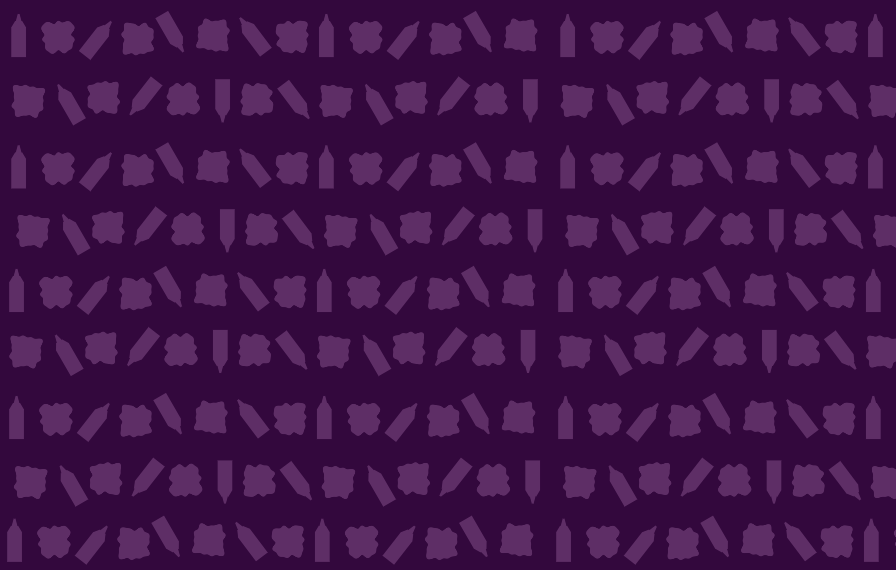
This pattern is drawn by a Shadertoy shader. Its source:

```glsl
const float SHEET_HEIGHT = 489.0;
const float PERIOD = 471.0;      // width of one run of 14 motifs
const float LAST_MOTIF = 431.0;  // offset of the last motif in a run
const float HALF_RUN = 264.0;    // the eight motifs recur after this
const vec3 GROUND = vec3(0.20, 0.03, 0.24);
const vec3 INK = vec3(0.37, 0.18, 0.40);

// Row anchors: start of the run, distance from the top
const vec2 ROWS[9] = vec2[9](
    vec2(16.0, 31.0), vec2(24.0, 86.0), vec2(16.0, 143.7),
    vec2(28.0, 197.5), vec2(14.2, 249.7), vec2(22.0, 301.0),
    vec2(14.2, 358.7), vec2(26.0, 413.0), vec2(12.5, 464.0));

// Motif centres; even entries are pencils, odd entries are splats
const vec2 MOTIFS[8] = vec2[8](
    vec2(0.0, 0.5), vec2(34.0, -0.5), vec2(68.0, -2.0), vec2(102.0, -2.5),
    vec2(132.0, 2.5), vec2(167.0, 0.5), vec2(201.0, 1.0), vec2(235.0, -0.5));

// Clockwise tilt of each pencil, in degrees
const float TILTS[4] = float[4](0.0, 38.0, 150.0, -37.0);

float hash(float n) {
    return fract(sin(n * 12.9898) * 43758.547);
}

vec2 turn(vec2 p, float angle) {
    float c = cos(angle), s = sin(angle);
    return vec2(c * p.x - s * p.y, s * p.x + c * p.y);
}

// Upright pencil: body with tapered collar, then a thin nib
float pencil(vec2 p, float halfWidth, float halfLength) {
    p.x = abs(p.x);
    float taper = dot(p - vec2(halfWidth, 7.0), normalize(vec2(7.0, 4.2)));
    float body = max(max(p.x - halfWidth, taper), max(-halfLength - p.y, p.y - 12.5));
    float side = dot(p - vec2(0.8, halfLength), normalize(vec2(6.0, 1.6)));
    float nib = max(side, max(-p.y, p.y - halfLength));
    return min(body, nib);
}

// Splat with four main lobes and smaller seeded bumps
float splat(vec2 p, float radius, float seed) {
    float a = atan(p.y, p.x);
    float lobes = 1.7 * cos(4.0 * a + 3.14 + 1.2 * (hash(seed) - 0.5));
    float bumps = 0.9 * cos(7.0 * a + 6.28 * hash(seed + 11.0))
                + 0.7 * cos(11.0 * a + 6.28 * hash(seed + 23.0))
                + 0.6 * cos(3.0 * a + 6.28 * hash(seed + 37.0));
    return length(p) - radius - lobes - bumps;
}

// One run of alternating pencils and splats
float motifRun(vec2 p) {
    float d = 1e3;
    for (int i = 0; i < 14; i++) {
        int k = i % 8;
        vec2 q = p - MOTIFS[k] - vec2(HALF_RUN * float(i / 8), 0.0);
        if (abs(q.x) > 24.0) continue;
        float shape = k % 2 == 0
            ? pencil(turn(q, radians(TILTS[k / 2])), 6.3, 18.5)
            : splat(q, 14.2, float(k));
        d = min(d, shape);
    }
    return d;
}

void mainImage(out vec4 fragColor, in vec2 fragCoord) {
    float pixel = SHEET_HEIGHT / iResolution.y;
    vec2 p = fragCoord * pixel;
    float d = 1e3;
    for (int row = 0; row < 9; row++) {
        vec2 q = p - vec2(ROWS[row].x, SHEET_HEIGHT - ROWS[row].y);
        if (abs(q.y) > 26.0) continue;
        // Odd rows are the same run turned half way round
        if (row % 2 == 1) q = vec2(LAST_MOTIF, 0.0) - q;
        q.x = mod(q.x + 20.0, PERIOD) - 20.0;
        d = min(d, motifRun(q));
    }
    float cover = 1.0 - smoothstep(-0.6 * pixel, 0.6 * pixel, d);
    fragColor = vec4(mix(GROUND, INK, cover), 1.0);
}
```
